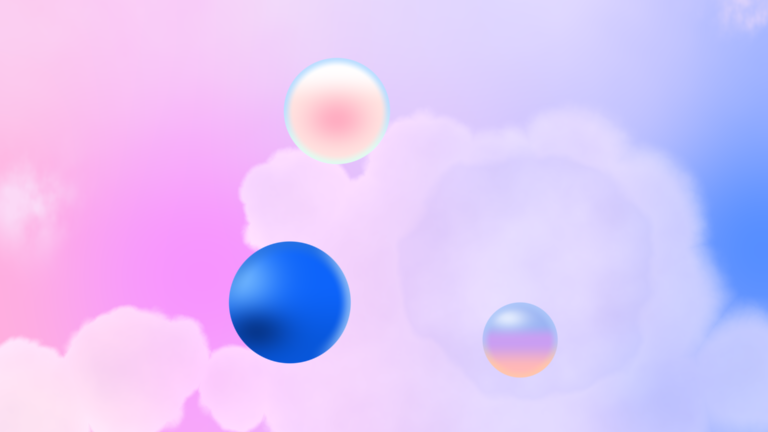
Write a WebGL 2 fragment shader that draws this background.

```glsl
#version 300 es
precision highp float;

uniform vec2 u_resolution;
out vec4 outColor;

// Lengths are in canvas heights; each orb is centre.xy, radius
#define PEARL_ORB vec3(0.780, 0.743, 0.123)
#define BLUE_ORB vec3(0.671, 0.300, 0.141)
#define SUNSET_ORB vec3(1.204, 0.213, 0.087)
#define PUFF_COUNT 13
#define BILLOW_SCALE 7.0
#define BILLOW_DEPTH 0.055
#define EDGE_LEFT 0.010
#define EDGE_RIGHT 0.050

// Large masses that make up the cloud banks
const vec3 PUFFS[PUFF_COUNT] = vec3[](
    vec3(0.694, 0.525, 0.135), vec3(0.984, 0.595, 0.150), vec3(1.157, 0.537, 0.165),
    vec3(1.331, 0.615, 0.135), vec3(1.435, 0.468, 0.190), vec3(1.447, 0.306, 0.215),
    vec3(1.042, 0.190, 0.460), vec3(1.735, 0.125, 0.145), vec3(0.289, 0.132, 0.162),
    vec3(0.405, 0.160, 0.095), vec3(0.070, 0.050, 0.160), vec3(0.544, 0.110, 0.100),
    vec3(1.505, 0.074, 0.155));

float hash(vec2 p) {
    p = fract(p * vec2(0.1031, 0.1137));
    p += dot(p, p.yx + 33.33);
    return fract((p.x + p.y) * p.x * 7.13 + p.y * 41.7);
}

float noise(vec2 p) {
    vec2 i = floor(p), f = fract(p);
    f = f * f * (3.0 - 2.0 * f);
    return mix(mix(hash(i), hash(i + vec2(1, 0)), f.x),
               mix(hash(i + vec2(0, 1)), hash(i + vec2(1, 1)), f.x), f.y);
}

// x: smooth fractal noise, y: rounded billows with sharp creases
vec2 fractal(vec2 p) {
    vec2 sum = vec2(0.0);
    float amp = 0.5;
    for (int i = 0; i < 5; i++) {
        float n = noise(p);
        sum += amp * vec2(n, abs(2.0 * n - 1.0));
        p = mat2(1.6, 1.2, -1.2, 1.6) * p + 7.3;
        amp *= 0.5;
    }
    return sum;
}

float glow(vec2 p, vec2 centre, vec2 size) {
    vec2 q = (p - centre) / size;
    return exp(-dot(q, q));
}

vec3 skyColor(vec2 p) {
    vec3 c = mix(vec3(1.00, 0.69, 0.87), vec3(0.97, 0.66, 0.98), smoothstep(0.0, 0.45, p.x));
    c = mix(c, vec3(0.87, 0.77, 0.99), smoothstep(0.42, 0.95, p.x));
    c = mix(c, vec3(0.73, 0.74, 1.00), smoothstep(0.95, 1.50, p.x));
    c = mix(c, vec3(0.56, 0.66, 1.00), smoothstep(1.45, 1.78, p.x));
    c = mix(c, vec3(0.97, 0.56, 1.00), 0.8 * glow(p, vec2(0.48, 0.36), vec2(0.30, 0.24)));
    c = mix(c, vec3(0.30, 0.54, 1.00), 0.85 * glow(p, vec2(1.76, 0.42), vec2(0.24, 0.25)));
    vec3 haze = mix(vec3(0.98, 0.85, 0.97), vec3(0.88, 0.85, 1.00), smoothstep(0.3, 1.2, p.x));
    float mist = smoothstep(0.45, 1.05, p.y) * (1.0 - 0.6 * smoothstep(1.2, 1.7, p.x));
    c = mix(c, haze, mist * (0.45 + 0.8 * fractal(p * 3.0).x));
    // Torn wisps at the left side and the upper right corner
    float shred = smoothstep(0.30, 0.75, fractal(p * vec2(9.0, 6.0) + 3.0).x);
    float wisps = glow(p, vec2(0.07, 0.55), vec2(0.10, 0.11))
                + glow(p, vec2(1.76, 0.97), vec2(0.11, 0.07));
    return mix(c, vec3(0.98, 0.88, 0.98), clamp(wisps * shred * 1.4, 0.0, 0.85));
}

vec3 addClouds(vec3 sky, vec2 p) {
    float d = 10.0;
    for (int i = 0; i < PUFF_COUNT; i++)
        d = min(d, length(p - PUFFS[i].xy) - PUFFS[i].z);
    vec2 n = fractal(p * BILLOW_SCALE);
    d -= BILLOW_DEPTH * (n.y - 0.36);
    float edge = mix(EDGE_LEFT, EDGE_RIGHT, smoothstep(0.8, 1.6, p.x));
    float cover = smoothstep(edge, -edge, d);

    vec3 c = mix(vec3(0.99, 0.83, 0.95), vec3(0.96, 0.83, 0.99), smoothstep(0.2, 0.65, p.x));
    c = mix(c, vec3(0.88, 0.84, 1.00), smoothstep(0.75, 1.25, p.x));
    c = mix(c, vec3(0.77, 0.80, 1.00), smoothstep(1.35, 1.72, p.x));
    c = mix(c, vec3(0.98, 0.73, 0.98), 0.55 * glow(p, vec2(0.46, 0.12), vec2(0.20, 0.13)));
    c = mix(c, vec3(1.00, 0.92, 0.95), 0.7 * glow(p, vec2(0.05, 0.02), vec2(0.28, 0.16)));
    c = mix(c, vec3(0.68, 0.72, 1.00), 0.5 * glow(p, vec2(1.52, 0.08), vec2(0.14, 0.15)));
    // Overlapping inner bank, bright rims and soft billow relief
    float fold = length((p - vec2(1.22, 0.38)) * vec2(0.9, 1.0)) - 0.28 - 0.14 * (n.x - 0.5);
    c -= vec3(0.035, 0.030, 0.005) * smoothstep(0.015, -0.015, fold) * smoothstep(-0.22, 0.0, fold);
    c += 0.035 * exp(-abs(d) * 22.0) + vec3(0.06, 0.08, 0.03) * (n.x - 0.48);
    return mix(sky, c, cover);
}

vec3 pearlShade(vec2 q, float r) {
    vec3 c = mix(vec3(1.0, 0.91, 0.89), vec3(1.0), smoothstep(0.1, 0.75, q.y));
    c = mix(c, vec3(1.00, 0.68, 0.76), glow(q, vec2(0.0, -0.16), vec2(0.60, 0.46)));
    vec3 rim = mix(vec3(0.88, 0.98, 0.94), vec3(0.73, 0.87, 1.00), smoothstep(-0.8, 0.2, q.y));
    return mix(c, rim, smoothstep(0.82, 1.0, r));
}

vec3 blueShade(vec2 q, float r) {
    vec3 c = mix(vec3(0.03, 0.34, 0.86), vec3(0.05, 0.39, 0.98), smoothstep(-0.8, 0.3, q.y));
    c = mix(c, vec3(0.46, 0.73, 1.00), 0.9 * glow(q, vec2(-0.82, 0.38), vec2(0.60, 0.52)));
    c = mix(c, vec3(0.02, 0.19, 0.50), 0.85 * glow(q, vec2(-0.55, -0.48), vec2(0.52, 0.34)));
    c = mix(c, vec3(0.18, 0.46, 0.84), 0.6 * smoothstep(0.75, 1.0, r) * smoothstep(-0.2, 0.8, q.y));
    return mix(c, vec3(0.62, 0.78, 0.97), 0.8 * smoothstep(0.78, 1.02, r) * smoothstep(0.3, 0.95, q.x));
}

vec3 sunsetShade(vec2 q, float r) {
    vec3 c = mix(vec3(1.00, 0.72, 0.72), vec3(0.79, 0.62, 0.95), smoothstep(-0.75, -0.05, q.y));
    c = mix(c, vec3(0.60, 0.70, 0.95), smoothstep(0.0, 0.45, q.y));
    c = mix(c, vec3(0.91, 0.94, 1.00), 0.9 * glow(q, vec2(-0.32, 0.58), vec2(0.52, 0.28)));
    vec3 rim = mix(vec3(1.00, 0.79, 0.66), vec3(0.69, 0.79, 0.98), smoothstep(-0.7, 0.1, q.y));
    return mix(c, rim, 0.75 * smoothstep(0.75, 1.0, r));
}

float orbMask(vec2 p, vec3 orb) {
    float aa = 1.0 / u_resolution.y;
    return smoothstep(aa, -aa, length(p - orb.xy) - orb.z);
}

void main() {
    vec2 p = gl_FragCoord.xy / u_resolution.y;
    vec3 color = addClouds(skyColor(p), p);
    vec2 a = (p - PEARL_ORB.xy) / PEARL_ORB.z;
    vec2 b = (p - BLUE_ORB.xy) / BLUE_ORB.z;
    vec2 s = (p - SUNSET_ORB.xy) / SUNSET_ORB.z;
    color = mix(color, pearlShade(a, length(a)), orbMask(p, PEARL_ORB));
    color = mix(color, blueShade(b, length(b)), orbMask(p, BLUE_ORB));
    color = mix(color, sunsetShade(s, length(s)), orbMask(p, SUNSET_ORB));
    outColor = vec4(clamp(color, 0.0, 1.0), 1.0);
}
```
